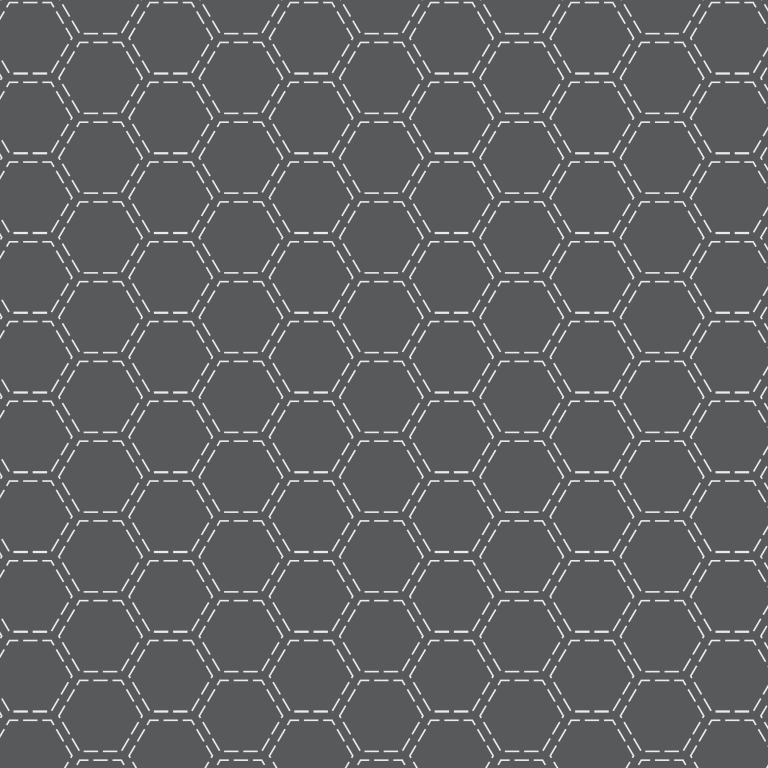
A WebGL 2 fragment shader for this pattern:

```glsl
#version 300 es
precision highp float;

uniform vec2 u_resolution;
out vec4 fragColor;

// Colours
const vec3 GROUND = vec3(0.345, 0.350, 0.355);
const vec3 STITCH = vec3(0.92);

// Layout, in canvas units
const float ROW_PITCH = 0.10384;
const float COLUMN_PITCH = 0.09141;
const vec2 LATTICE_ORIGIN = vec2(0.4965, 0.4832);
const float APOTHEM = 0.0462;

// Stitching
const float LINE_WIDTH = 0.0021;
const float HEAVY_SCALE = 1.4;
const float DASH_COUNT = 13.0;
const float DASH_FILL = 0.75;

const float SECTOR = 1.04719755;
const float ROOT3 = 1.7320508;

// Offset from the nearest point of a rectangular lattice
vec2 latticeOffset(vec2 p, vec2 period) {
    return p - period * round(p / period);
}

// Antialiased coverage of the inside of a signed distance
float coverage(float dist, float pixel) {
    return clamp(0.5 - dist / pixel, 0.0, 1.0);
}

// Hexagon outline: x = distance from edge, y = length along the outline
// from the middle of the bottom edge, z = edge index (0 is the bottom)
vec3 hexOutline(vec2 p) {
    float edge = round(atan(p.x, -p.y) / SECTOR);
    float angle = edge * SECTOR;
    vec2 normal = vec2(sin(angle), -cos(angle));
    vec2 tangent = vec2(-normal.y, normal.x);
    float side = 2.0 * APOTHEM / ROOT3;
    return vec3(abs(dot(p, normal) - APOTHEM),
                edge * side + dot(p, tangent), edge);
}

void main() {
    float pixel = 1.0 / min(u_resolution.x, u_resolution.y);
    vec2 p = gl_FragCoord.xy * pixel - LATTICE_ORIGIN;

    // Two interleaved lattices, squeezed so the cells are regular hexagons
    vec2 period = vec2(2.0 * COLUMN_PITCH, ROW_PITCH);
    vec2 squeeze = vec2(0.5 * ROOT3 * ROW_PITCH / COLUMN_PITCH, 1.0);
    vec2 evenCell = latticeOffset(p, period) * squeeze;
    vec2 oddCell = latticeOffset(p - 0.5 * period, period) * squeeze;
    bool isOdd = dot(oddCell, oddCell) < dot(evenCell, evenCell);
    vec3 outline = hexOutline(isOdd ? oddCell : evenCell);

    // Bottom edges of the odd columns are heavier
    bool isHeavy = isOdd && abs(outline.z) < 0.5;
    float width = LINE_WIDTH * (isHeavy ? HEAVY_SCALE : 1.0);
    float line = coverage(outline.x - 0.5 * width, pixel);

    // Dashes spaced evenly around the perimeter
    float dashPitch = 12.0 * APOTHEM / ROOT3 / DASH_COUNT;
    float fromDash = abs(fract(outline.y / dashPitch) - 0.5) * dashPitch;
    float dash = coverage(fromDash - 0.5 * DASH_FILL * dashPitch, pixel);

    fragColor = vec4(mix(GROUND, STITCH, line * dash), 1.0);
}
```
